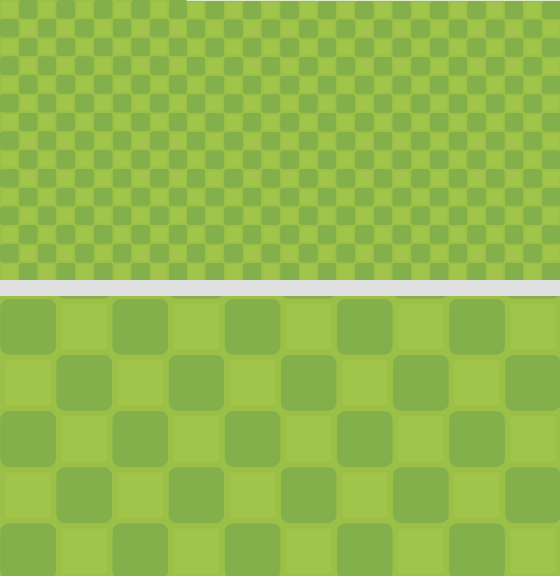
Top: the whole. Bottom: its middle third, enlarged.
A WebGL 2 fragment shader for this pattern:

```glsl
#version 300 es
precision highp float;
// Green checkerboard of rounded tiles, in two panels meeting at a seam.

uniform vec2 u_resolution;
out vec4 outColor;

const vec3 DARK_GREEN  = vec3(0.515, 0.690, 0.290);
const vec3 LIGHT_GREEN = vec3(0.630, 0.773, 0.290);
const vec3 RIM_GREEN   = vec3(0.610, 0.750, 0.284);
const vec3 WHITE       = vec3(1.0);

const float SEAM_X = 0.6667;       // in canvas heights
const float TOP_LINE = 0.0026;     // height of the white line
const float LEFT_PITCH = 0.0670;   // tile sizes of the two panels
const float RIGHT_PITCH = 0.0668;

// Signed distance to a rounded square centred on the origin.
float roundedSquare(vec2 p, float halfSize, float radius) {
  vec2 q = abs(p) - halfSize + radius;
  return length(max(q, 0.0)) + min(max(q.x, q.y), 0.0) - radius;
}

// Coverage of the inside of a distance field; soft is the edge width.
float fill(float dist, float soft) {
  return 1.0 - smoothstep(-0.5 * soft, 0.5 * soft, dist);
}

// Checker of dark tiles and light tiles with a faint rim.
vec3 checker(vec2 p, float pitch, float pixel) {
  vec2 grid = p / pitch;
  vec2 cell = floor(grid);
  vec2 local = fract(grid) - 0.5;
  float soft = pixel / pitch;
  float isDark = mod(cell.x + cell.y, 2.0);

  float darkTile = fill(roundedSquare(local, 0.496, 0.15), soft);
  float lightTile = fill(roundedSquare(local, 0.40, 0.04), max(soft, 0.05));
  vec3 darkCell = mix(RIM_GREEN, DARK_GREEN, darkTile);
  vec3 lightCell = mix(RIM_GREEN, LIGHT_GREEN, lightTile);
  return mix(lightCell, darkCell, isDark);
}

void main() {
  float pixel = 1.0 / u_resolution.y;
  vec2 p = gl_FragCoord.xy * pixel;
  p.y = 1.0 - p.y;   // measure rows from the top edge

  // Two panels, the right one slightly lower
  vec3 left = checker(p, LEFT_PITCH, pixel);
  vec3 right = checker(p - vec2(SEAM_X, TOP_LINE), RIGHT_PITCH, pixel);

  // White line along the top of the right panel
  float line = clamp((TOP_LINE - p.y) / pixel + 0.5, 0.0, 1.0);
  right = mix(right, WHITE, line);

  float rightSide = clamp((p.x - SEAM_X) / pixel + 0.5, 0.0, 1.0);
  outColor = vec4(mix(left, right, rightSide), 1.0);
}
```
